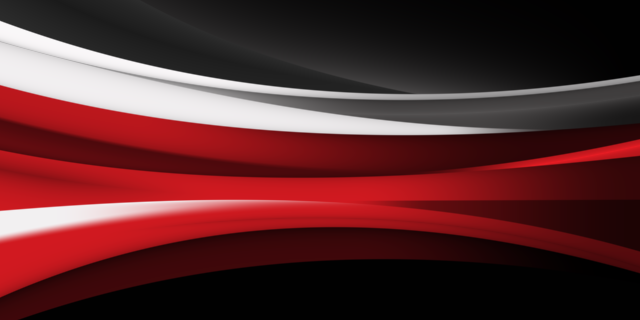
This background is drawn by a Shadertoy shader. Its source:

```glsl
const vec3 RED = vec3(0.82, 0.10, 0.125);
const vec3 DARK_RED = vec3(0.25, 0.03, 0.04);
const vec3 WHITE = vec3(0.95, 0.94, 0.945);
const vec3 GREY = vec3(0.27, 0.26, 0.26);
const vec3 BLACK = vec3(0.004, 0.002, 0.003);

// Ribbon edges: heights at x = 0, 1/3, 2/3 and 1
const vec4 PANEL_EDGE = vec4(1.30, 0.89, 0.70, 0.60);
const vec4 PANEL_FOLD = vec4(1.09, 0.82, 0.70, 0.62);
const vec4 ARC_TOP = vec4(0.935, 0.757, 0.706, 0.765);
const vec4 ARC_BOTTOM = vec4(0.870, 0.727, 0.688, 0.747);
const vec4 SHEET_TOP = vec4(0.870, 0.708, 0.612, 0.604);
const vec4 SHEET_BOTTOM = vec4(0.734, 0.609, 0.578, 0.615);
const vec4 FOLD_TOP = vec4(0.630, 0.503, 0.461, 0.505);
const vec4 STREAK_TOP = vec4(0.610, 0.471, 0.464, 0.565);
const vec4 FOLD_BOTTOM = vec4(0.531, 0.451, 0.456, 0.513);
const vec4 WAVE_TOP = vec4(0.341, 0.375, 0.344, 0.214);
const vec4 SHINE_BOTTOM = vec4(0.245, 0.341, 0.338, 0.200);
const vec4 WAVE_BOTTOM = vec4(0.070, 0.263, 0.276, 0.146);
const vec4 BASE_TOP = vec4(-0.020, 0.151, 0.188, 0.115);

// Cubic through four evenly spaced heights
float curve(float x, vec4 h) {
    float t = 3.0 * x, a = t - 1.0, b = t - 2.0, c = t - 3.0;
    return dot(h, vec4(-a * b * c / 6.0, t * b * c / 2.0, -t * a * c / 2.0, t * a * b / 6.0));
}

// Depth below an edge; positive underneath
float depth(vec2 p, vec4 edge) {
    return curve(p.x, edge) - p.y;
}

float cover(float d) {
    float aa = 1.0 / iResolution.y;
    return smoothstep(-aa, aa, d);
}

// Soft falloff away from an edge
float glow(float d, float width) {
    return exp(-abs(d) / width);
}

void mainImage(out vec4 fragColor, in vec2 fragCoord) {
    vec2 p = fragCoord / iResolution.xy;
    float x = p.x;

    // Backdrop haze and dark panel
    float above = max(-depth(p, ARC_TOP), 0.0);
    float haze = 0.36 * exp(-above * mix(2.0, 14.0, x)) * (1.0 - smoothstep(0.5, 1.0, x));
    vec3 col = BLACK + haze * vec3(1.0, 0.98, 0.98);
    float panel = depth(p, PANEL_EDGE);
    float fold = depth(p, PANEL_FOLD);
    float panelTone = 0.13 + 0.05 * glow(panel, 0.05) - 0.03 * glow(fold, 0.04);
    panelTone += 0.05 * cover(fold) * smoothstep(0.0, 0.2, fold);
    col = mix(col, vec3(panelTone), cover(panel));

    // Thin white arc
    float arc = depth(p, ARC_TOP);
    float arcEnd = depth(p, ARC_BOTTOM);
    vec3 arcColor = WHITE * mix(1.03, 0.68, smoothstep(0.3, 0.75, x));
    arcColor *= 1.0 - 0.2 * glow(arcEnd, 0.008);
    col = mix(col, arcColor, cover(arc));

    // Grey wedge under the arc
    float sheet = depth(p, SHEET_TOP);
    float sheetEnd = depth(p, SHEET_BOTTOM);
    vec3 wedge = mix(WHITE * 0.78, GREY, smoothstep(0.2, 0.62, x));
    wedge *= 1.0 - 0.3 * glow(arcEnd, 0.012);
    wedge *= 1.0 - 0.65 * smoothstep(0.72, 1.0, x) * smoothstep(0.0, 0.11, arcEnd);
    wedge += 0.06 * glow(arcEnd - 0.045, 0.012) * smoothstep(0.4, 0.6, x);
    col = mix(col, wedge, cover(arcEnd));

    // White sheet fading to the right
    vec3 sheetColor = mix(WHITE, vec3(0.10, 0.07, 0.07), smoothstep(0.68, 0.93, x));
    sheetColor *= 1.0 - 0.13 * glow(sheet, 0.02) - 0.12 * glow(sheetEnd, 0.012);
    col = mix(col, sheetColor, cover(sheet));

    // Upper red ribbon and its shaded fold
    float crease = depth(p, FOLD_TOP);
    float foldEnd = depth(p, FOLD_BOTTOM);
    vec3 ribbon = RED * mix(0.90, 0.22, smoothstep(0.2, 0.85, x));
    ribbon *= 1.0 - 0.4 * glow(sheetEnd, 0.02) * smoothstep(0.2, 0.6, x);
    ribbon *= 1.0 - 0.25 * glow(crease, 0.025);
    col = mix(col, ribbon, cover(sheetEnd));
    vec3 foldColor = DARK_RED * mix(1.2, 1.6, smoothstep(0.0, 0.08, crease));
    foldColor *= 1.0 - 0.3 * glow(foldEnd, 0.012);
    col = mix(col, foldColor, smoothstep(-0.008, 0.008, crease) * (1.0 - smoothstep(0.6, 0.85, x)));

    // Bright streak on the right
    float streak = depth(p, STREAK_TOP);
    vec3 streakColor = RED * (0.85 + 0.25 * glow(streak - 0.02, 0.012));
    col = mix(col, streakColor, cover(streak) * smoothstep(0.62, 0.85, x));

    // Central red field
    float field = RED.r * mix(1.0, 0.25, smoothstep(0.55, 1.0, x)) / RED.r;
    field *= 1.0 - 0.35 * glow(foldEnd - 0.06, 0.045) * (1.0 - smoothstep(0.05, 0.35, x));
    field *= 1.0 - 0.2 * glow(foldEnd, 0.02) * smoothstep(0.1, 0.5, x);
    float under = cover(0.368 + 0.008 * x - p.y) * smoothstep(0.53, 0.68, x);
    field *= 1.0 - 0.45 * under;
    col = mix(col, RED * field, cover(foldEnd));

    // Lower red wave with a white shine on the left
    float wave = depth(p, WAVE_TOP);
    float shineEnd = depth(p, SHINE_BOTTOM);
    float waveEnd = depth(p, WAVE_BOTTOM);
    vec3 waveColor = RED * mix(1.0, 0.42, smoothstep(0.5, 1.0, x));
    waveColor *= 1.0 - 0.28 * glow(waveEnd, 0.022);
    waveColor *= 1.0 - 0.15 * glow(shineEnd - 0.035, 0.008) * smoothstep(0.15, 0.4, x);
    float shine = (1.0 - smoothstep(-0.025, 0.012, shineEnd)) * (1.0 - smoothstep(0.08, 0.58, x));
    shine += 0.45 * glow(wave, 0.006) * smoothstep(0.1, 0.3, x) * (1.0 - smoothstep(0.4, 0.62, x));
    waveColor = mix(waveColor, WHITE, clamp(shine, 0.0, 1.0));
    col = mix(col, waveColor, cover(wave));

    // Dark underside and black base
    vec3 underside = DARK_RED * (1.0 - 0.5 * glow(waveEnd, 0.03));
    underside *= 1.0 - smoothstep(0.55, 0.95, x);
    col = mix(col, underside, cover(waveEnd));
    col = mix(col, BLACK, cover(depth(p, BASE_TOP)));

    fragColor = vec4(clamp(col, 0.0, 1.0), 1.0);
}
```
